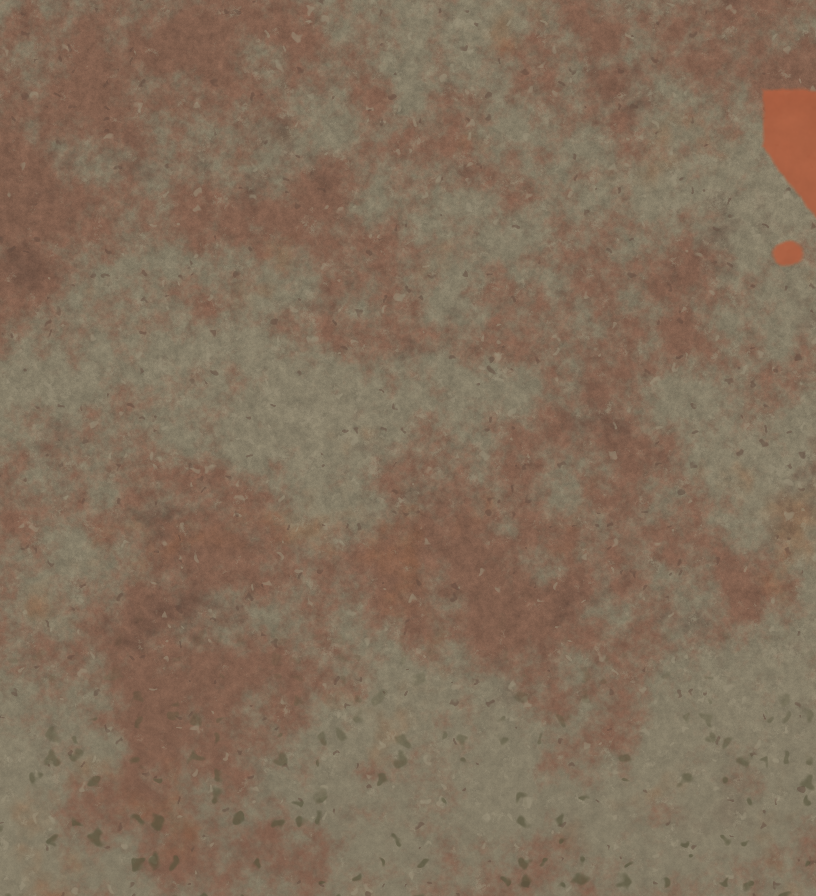
Write a WebGL 1 fragment shader that draws this texture.

```glsl
precision highp float;
// Weathered rust-brown plaster with olive-grey mottling, fine grit and one bare orange patch.

uniform vec2 u_resolution;

const vec3 RUST = vec3(0.505, 0.378, 0.308);
const vec3 OLIVE = vec3(0.510, 0.476, 0.396);
const vec3 PALE = vec3(0.610, 0.570, 0.480);
const vec3 UMBER = vec3(0.370, 0.285, 0.240);
const vec3 MOSS = vec3(0.320, 0.310, 0.220);
const vec3 OCHRE = vec3(0.560, 0.375, 0.260);
const vec3 ORANGE = vec3(0.670, 0.370, 0.255);

vec2 hash2(vec2 cell) {
  vec3 q = fract(cell.xyx * vec3(0.1031, 0.1030, 0.0973));
  q += dot(q, q.yzx + 33.33);
  return fract((q.xx + q.yz) * q.zy);
}

float cornerSlope(vec2 cell, vec2 offset) {
  float angle = 6.2832 * hash2(cell).x;
  return dot(vec2(cos(angle), sin(angle)), offset);
}

// Gradient noise, roughly -1 to 1.
float gradientNoise(vec2 p) {
  vec2 i = floor(p), f = fract(p);
  vec2 u = f * f * f * (f * (f * 6.0 - 15.0) + 10.0);
  vec2 e = vec2(1.0, 0.0);
  float low = mix(cornerSlope(i, f), cornerSlope(i + e, f - e), u.x);
  float high = mix(cornerSlope(i + e.yx, f - e.yx), cornerSlope(i + e.xx, f - e.xx), u.x);
  return 1.4 * mix(low, high, u.y);
}

// Layered noise; gain sets how rough the detail is.
float fbm(vec2 p, float gain) {
  float sum = 0.0, amplitude = 1.0, total = 0.0;
  for (int i = 0; i < 5; i++) {
    sum += amplitude * gradientNoise(p);
    total += amplitude;
    amplitude *= gain;
    p = mat2(1.6, 1.2, -1.2, 1.6) * p + 17.3;
  }
  return sum / total;
}

// Sparse soft-edged grains: one candidate per cell, kept by chance.
float grains(vec2 p, float scale, float chance, float radius) {
  vec2 q = p * scale;
  q += 0.35 * vec2(gradientNoise(q * 1.7), gradientNoise(q * 1.7 + 41.0));
  vec2 cell = floor(q);
  vec2 center = 0.35 + 0.3 * hash2(cell + 7.0);
  vec2 pick = hash2(cell + 91.0);
  float size = radius * (0.5 + 0.5 * pick.y);
  float dist = length(fract(q) - center);
  return step(pick.x, chance) * (1.0 - smoothstep(size * 0.4, size, dist));
}

// Signed distance to the slanted bare patch and its small crumb.
float barePatch(vec2 p, float aspect) {
  vec2 q = p - vec2(aspect - 0.060, 0.835);
  q += 0.006 * vec2(fbm(p * 30.0, 0.5), fbm(p * 30.0 + 9.0, 0.5));
  float slab = max(max(-q.x, q.y - 0.065), dot(q, vec2(-0.79, -0.61)));
  float crumb = length((q - vec2(0.030, -0.118)) * vec2(0.8, 1.0)) - 0.013;
  return min(slab, crumb);
}

vec3 plaster(vec2 p) {
  // Broad stains, broken up by mid-sized mottling.
  float stain = fbm(p * 3.2 + 4.7, 0.55);
  float mottle = fbm(p * 15.0 + 23.0, 0.75);
  float lowerWall = 1.0 - smoothstep(0.05, 0.38, p.y);
  float grey = 1.0 * stain + 0.8 * mottle + 0.22 * lowerWall;
  vec3 color = mix(RUST, OLIVE, smoothstep(-0.30, 0.30, grey));

  // Warm blushes and dark worn areas.
  float blush = fbm(p * 6.0 + 61.0, 0.6);
  color = mix(color, OCHRE, 0.45 * smoothstep(0.16, 0.50, blush));
  float worn = fbm(p * 8.0 + 35.0, 0.75);
  color = mix(color, UMBER, 0.45 * smoothstep(0.10, 0.50, worn) * (1.0 - 0.6 * lowerWall));

  // Fine grit in brightness, with pale flakes on top.
  float grit = fbm(p * 55.0 + 77.0, 0.85);
  float roughness = mix(0.26, 0.17, lowerWall);
  color *= 1.0 + roughness * grit + 0.07 * stain;
  float flakes = smoothstep(0.14, 0.50, fbm(p * 42.0 + 13.0, 0.8) + 0.25 * stain);
  color = mix(color, PALE, 0.50 * flakes);

  // Scattered pale grains, dark pits, and moss specks low down.
  color = mix(color, PALE, 0.50 * grains(p, 62.0, 0.10, 0.34));
  color = mix(color, UMBER, 0.50 * grains(p + 3.1, 75.0, 0.08, 0.34));
  float moss = grains(p + 5.7, 44.0, 0.26, 0.42);
  return mix(color, MOSS, 0.60 * moss * lowerWall);
}

void main() {
  vec2 p = gl_FragCoord.xy / u_resolution.y;
  float aspect = u_resolution.x / u_resolution.y;
  vec3 color = plaster(p);
  float bare = 1.0 - smoothstep(-0.003, 0.003, barePatch(p, aspect));
  vec3 clay = ORANGE * (1.0 + 0.10 * fbm(p * 20.0, 0.6));
  color = mix(color, clay, 0.92 * bare);
  gl_FragColor = vec4(color, 1.0);
}
```
